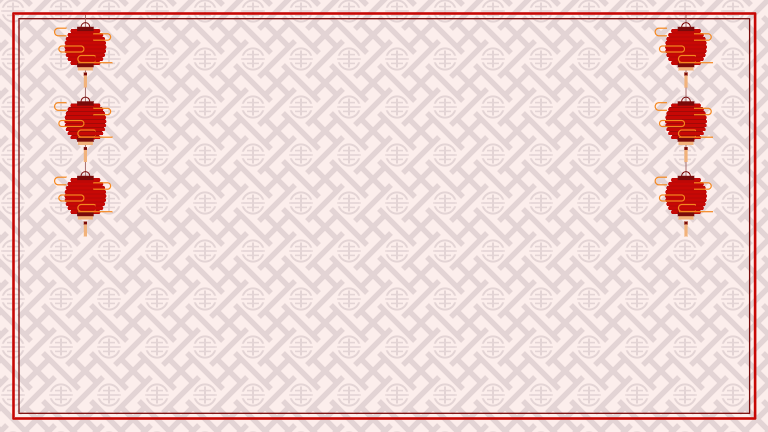
Give the GLSL for this pattern, as a Shadertoy shader.

```glsl
// A festive card: a pale diagonal fret with round medallions, a double red
// frame, and two strings of three paper lanterns. Everything is built from
// distance functions on a canvas 432 units tall, with y running downward.

const vec3 PAPER = vec3(0.988, 0.933, 0.925);
const vec3 FRET = vec3(0.892, 0.832, 0.835);
const vec3 RED = vec3(0.78, 0.03, 0.02);
const vec3 DARK_RED = vec3(0.48, 0.04, 0.04);
const vec3 ORANGE = vec3(0.96, 0.53, 0.12);
const vec3 PEACH = vec3(0.95, 0.70, 0.48);
const vec3 CORD = vec3(0.62, 0.38, 0.38);
const float TILE = 48.0;

float box(vec2 p, vec2 halfSize) {
    vec2 d = abs(p) - halfSize;
    return length(max(d, 0.0)) + min(max(d.x, d.y), 0.0);
}

// Outline of a horizontal pill
float pillLine(vec2 p, float halfLength, float radius, float width) {
    p.x -= clamp(p.x, -halfLength, halfLength);
    return abs(length(p) - radius) - width;
}

float cover(float d, float px) {
    return clamp(0.5 - d / px, 0.0, 1.0);
}

vec3 paint(vec3 base, vec3 ink, float d, float px) {
    return mix(base, ink, cover(d, px));
}

// Interlocked hooked crosses, turned by 45 degrees
float fret(vec2 p) {
    float unit = TILE * 0.70711 / 6.0;
    vec2 cell = mod(p + 0.5 * TILE, TILE) - 0.5 * TILE;
    float d = 1e3;
    for (int j = -1; j <= 1; j++)
    for (int i = -1; i <= 1; i++) {
        vec2 q = cell - TILE * vec2(i, j);
        q = vec2(q.x + q.y, q.y - q.x) * 0.70711 / unit;
        for (int k = 0; k < 4; k++) {
            float arm = box(q - vec2(1.5, 0.0), vec2(1.5, 0.47));
            float hook = box(q - vec2(3.0), vec2(0.47, 4.5));
            d = min(d, min(arm, hook));
            q = vec2(-q.y, q.x);
        }
    }
    return d * unit;
}

// Split ring holding a stem and level bars
float medallion(vec2 p) {
    p = mod(p + 0.5 * TILE, TILE) - 0.5 * TILE;
    float ring = abs(length(p) - 10.6) - 1.0;
    ring = max(ring, 1.3 - abs(abs(p.y) - 2.0));
    float stem = box(p, vec2(1.0, 8.5));
    float bars = box(vec2(p.x, abs(p.y) - 4.4), vec2(6.0, 0.8));
    float middle = box(p, vec2(10.0, 0.8));
    return min(min(ring, stem), min(bars, middle));
}

// Ribbed body: each rib takes its width from an ellipse
vec3 lanternBody(vec3 col, vec2 p, float px) {
    float ribHeight = 4.0;
    float rib = (p.y + 18.0) / ribHeight;
    float middle = (floor(rib) + 0.5) * ribHeight - 18.0;
    float bulge = fract(rib) - 0.5;
    float width = 21.0 * sqrt(max(1.0 - middle * middle / 520.0, 0.0));
    float d = max(abs(p.x) - width + 4.0 * bulge * bulge, abs(p.y) - 18.0);
    float crease = smoothstep(0.32, 0.5, abs(bulge));
    return paint(col, mix(RED, DARK_RED, 0.5 * crease), d, px);
}

// Orange cloud scrolls around the lantern
float clouds(vec2 p) {
    float upperLeft = max(pillLine(p - vec2(-22.0, -15.0), 5.0, 3.8, 0.6), p.x + 19.0);
    float upperRight = max(pillLine(p - vec2(15.0, -10.0), 7.0, 3.2, 0.6), 8.0 - p.x);
    float lowerLeft = max(pillLine(p - vec2(-14.0, 2.0), 9.5, 3.0, 0.6), p.x + 1.0);
    float curl = max(pillLine(p - vec2(2.0, 12.0), 6.0, 3.5, 0.6), p.x - 10.0);
    float tail = box(p - vec2(10.0, 15.7), vec2(17.0, 0.6));
    return min(min(min(upperLeft, upperRight), min(lowerLeft, curl)), tail);
}

vec3 lantern(vec3 col, vec2 p, float px) {
    col = paint(col, DARK_RED, abs(length(p - vec2(0.0, -20.0)) - 4.3) - 0.5, px);
    col = paint(col, PEACH, box(p - vec2(0.0, 21.5), vec2(7.5, 2.0)), px);
    col = paint(col, PEACH, box(p - vec2(0.0, 33.0), vec2(1.6, 7.5)), px);
    col = paint(col, DARK_RED, box(p - vec2(0.0, 27.0), vec2(1.6, 1.4)), px);
    col = lanternBody(col, p, px);
    vec2 cap = vec2(p.x, abs(p.y) - 18.0);
    col = paint(col, DARK_RED, box(cap, vec2(8.3, 2.2)), px);
    return paint(col, ORANGE, clouds(p), px);
}

void mainImage(out vec4 fragColor, in vec2 fragCoord) {
    float px = 432.0 / iResolution.y;
    vec2 p = vec2(fragCoord.x, iResolution.y - fragCoord.y) * px;

    // Patterned paper
    vec3 col = paint(PAPER, FRET, fret(p - vec2(37.0, 35.0)), px);
    col = paint(col, FRET, medallion(p - vec2(13.0, 11.0)), px);

    // Double frame
    vec2 fromCentre = p - vec2(384.3, 216.0);
    col = paint(col, RED, abs(box(fromCentre, vec2(370.8, 202.5))) - 1.3, px);
    col = paint(col, DARK_RED, abs(box(fromCentre, vec2(365.3, 197.3))) - 0.65, px);

    // Two strings of lanterns
    for (int side = 0; side < 2; side++) {
        vec2 q = p - vec2(85.4 + 600.6 * float(side), 47.0);
        col = paint(col, CORD, box(q - vec2(0.0, 70.0), vec2(0.45, 102.0)), px);
        for (int row = 0; row < 3; row++)
            col = lantern(col, q - vec2(0.0, 74.5 * float(row)), px);
    }
    fragColor = vec4(col, 1.0);
}
```
